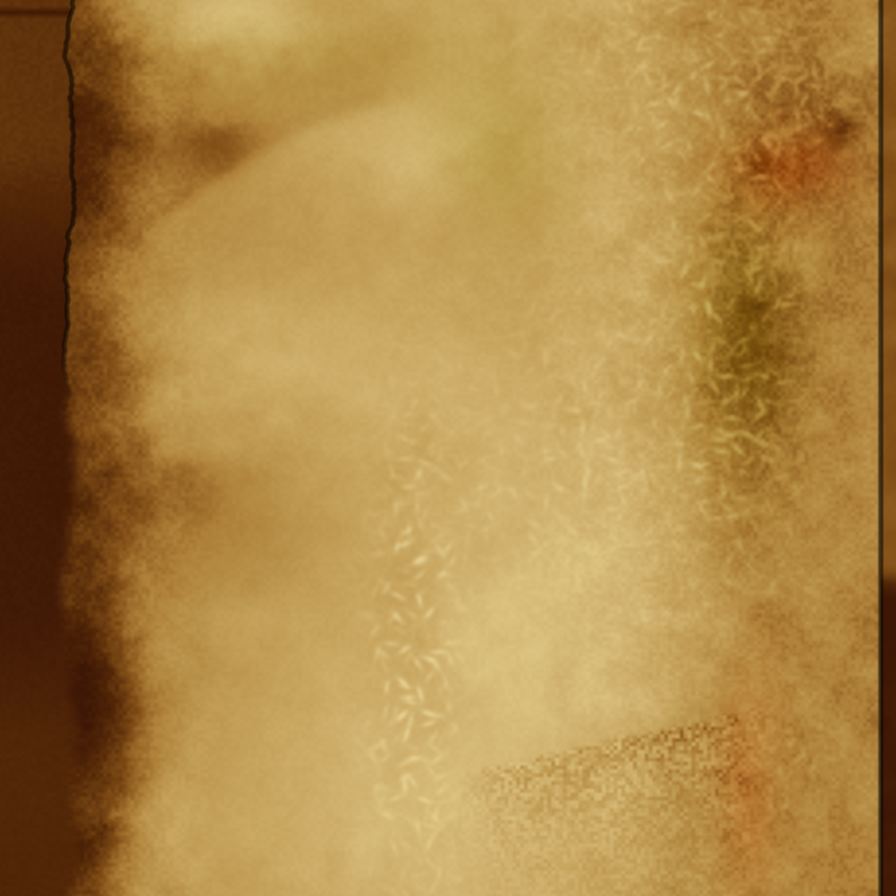
A WebGL 1 fragment shader for this texture:

```glsl
precision highp float;
// Aged parchment with a torn left edge, worn stains, pale flecks and a dark right border.

#define EDGE_X 0.076
#define BORDER_X 0.983
#define TEAR 0.016
#define MOTTLE 0.26
#define GRAIN 0.10
#define FLECK_CELLS 64.0
#define FLECK_GAIN 0.30

uniform vec2 u_resolution;

float hash(vec2 p) {
  vec3 q = fract(vec3(p.xyx) * 0.1031);
  q += dot(q, q.yzx + 33.33);
  return fract((q.x + q.y) * q.z);
}

float noise(vec2 p) {
  vec2 i = floor(p), f = fract(p);
  f = f * f * (3.0 - 2.0 * f);
  return mix(mix(hash(i), hash(i + vec2(1.0, 0.0)), f.x),
             mix(hash(i + vec2(0.0, 1.0)), hash(i + 1.0), f.x), f.y);
}

float fbm(vec2 p) {
  float sum = 0.0, amp = 0.5;
  for (int i = 0; i < 5; i++) {
    sum += amp * noise(p);
    p = mat2(1.6, 1.2, -1.2, 1.6) * p + 17.3;
    amp *= 0.5;
  }
  return sum;
}

// Soft elliptical spot
float blob(vec2 p, vec2 center, vec2 radius) {
  vec2 q = (p - center) / radius;
  return exp(-dot(q, q));
}

// Short strokes, one per cell, randomly turned
float flecks(vec2 p) {
  vec2 g = p * FLECK_CELLS, cell = floor(g);
  float sum = 0.0;
  for (int j = -1; j <= 1; j++) {
    for (int i = -1; i <= 1; i++) {
      vec2 id = cell + vec2(float(i), float(j));
      vec2 d = g - id - vec2(hash(id + 3.1), hash(id + 71.7));
      float a = 6.2832 * hash(id + 19.4);
      d = vec2(d.x * cos(a) + d.y * sin(a), d.y * cos(a) - d.x * sin(a));
      sum += hash(id + 41.0) * blob(d, vec2(0.0), vec2(0.55, 0.22));
    }
  }
  return min(sum, 1.3);
}

// Dark brown to pale cream
vec3 ramp(float t) {
  t = clamp(t, 0.0, 1.12) * 5.0;
  vec3 c = mix(vec3(0.24, 0.09, 0.02), vec3(0.33, 0.16, 0.03), min(t, 1.0));
  c = mix(c, vec3(0.51, 0.31, 0.09), clamp(t - 1.0, 0.0, 1.0));
  c = mix(c, vec3(0.68, 0.50, 0.22), clamp(t - 2.0, 0.0, 1.0));
  c = mix(c, vec3(0.76, 0.62, 0.34), clamp(t - 3.0, 0.0, 1.0));
  return mix(c, vec3(0.84, 0.73, 0.47), max(t - 4.0, 0.0));
}

void main() {
  vec2 p = gl_FragCoord.xy / u_resolution;
  float aa = 1.5 / u_resolution.x;
  float cloud = fbm(p * 7.0) - 0.48;
  float mottle = fbm(p * 32.0 + 9.0) - 0.48;
  float grain = noise(p * 230.0) - 0.5;
  vec2 w = p + 0.035 * vec2(cloud, mottle);

  // Broad light and shade
  float edge = EDGE_X + TEAR * (fbm(vec2(p.y * 20.0, 2.0)) - 0.5) * 2.0;
  float tone = mix(0.33, 0.65, smoothstep(0.0, 0.11, w.x - EDGE_X));
  tone += 0.20 * smoothstep(0.12, 0.5, w.x) - 0.23 * smoothstep(0.68, 0.86, w.x);
  tone += 0.13 * blob(w, vec2(0.62, 0.34), vec2(0.19, 0.22));
  tone += 0.14 * blob(w, vec2(0.43, 0.08), vec2(0.15, 0.13));
  tone += 0.30 * blob(w, vec2(0.26, 0.98), vec2(0.08, 0.05));
  tone += 0.14 * blob(w, vec2(0.26, 0.60), vec2(0.14, 0.12));
  tone += 0.15 * blob(w, vec2(0.18, 0.10), vec2(0.09, 0.09));
  tone += 0.08 * blob(w, vec2(0.47, 0.84), vec2(0.09, 0.06));
  tone -= 0.38 * blob(w, vec2(0.10, 0.23), vec2(0.07, 0.10));
  tone -= 0.32 * blob(w, vec2(0.10, 0.06), vec2(0.045, 0.04));
  tone -= 0.20 * blob(w, vec2(0.10, 0.84), vec2(0.06, 0.10));
  tone -= 0.12 * blob(w, vec2(0.20, 0.45), vec2(0.16, 0.09));

  // Arched crease above, slanted speckled patch below
  float arch = p.y - 0.89 + 1.2 * pow(max(0.48 - p.x, 0.0), 1.8);
  float archFade = smoothstep(0.12, 0.2, p.x) * (1.0 - smoothstep(0.40, 0.50, p.x));
  tone -= 0.14 * archFade * smoothstep(-0.015, 0.015, arch) * exp(-max(arch, 0.0) * 15.0);
  tone -= 0.20 * blob(w, vec2(0.235, 0.84), vec2(0.06, 0.035));
  float slant = 0.145 + (p.x - 0.55) * 0.22 - p.y;
  float patchFade = smoothstep(0.50, 0.58, p.x) * (1.0 - smoothstep(0.80, 0.87, p.x));
  float speckle = patchFade * smoothstep(-0.004, 0.006, slant) * exp(-max(slant, 0.0) * 12.0);
  tone -= speckle * (0.10 - 0.35 * grain);

  // Olive and rust stains
  float olive = blob(w, vec2(0.83, 0.63), vec2(0.055, 0.14)) + 0.6 * blob(w, vec2(0.56, 0.83), vec2(0.07, 0.09))
              + 0.4 * blob(w, vec2(0.38, 0.94), vec2(0.22, 0.06));
  float rust = blob(w, vec2(0.88, 0.81), vec2(0.065, 0.045)) + 0.6 * blob(w, vec2(0.84, 0.12), vec2(0.035, 0.12));
  tone -= 0.17 * olive + 0.08 * rust + 0.30 * blob(w, vec2(0.935, 0.86), vec2(0.025, 0.025));

  // Mottling, grain and pale flecks
  float rough = 0.4 + 0.6 * max(smoothstep(0.55, 0.8, p.x), 1.0 - smoothstep(0.1, 0.28, p.x));
  tone += MOTTLE * (0.65 * cloud + rough * mottle) + GRAIN * grain * rough;
  float worn = blob(w, vec2(0.465, 0.27), vec2(0.045, 0.23)) + 0.9 * blob(w, vec2(0.82, 0.58), vec2(0.07, 0.24))
             + 0.7 * blob(w, vec2(0.80, 0.92), vec2(0.16, 0.12)) + 0.6 * blob(w, vec2(0.89, 0.14), vec2(0.035, 0.09))
             + 0.4 * blob(w, vec2(0.65, 0.50), vec2(0.12, 0.18));
  tone += FLECK_GAIN * worn * (flecks(p) - 0.28);
  vec3 col = ramp(tone) + olive * vec3(-0.025, 0.015, -0.035) + rust * vec3(0.05, -0.055, -0.05);

  // Dark strip behind the torn edge
  float stripTone = 0.22 * smoothstep(0.65, 0.85, p.y) + 0.14 * (1.0 - smoothstep(0.15, 0.33, p.y)) + 0.03;
  stripTone -= 0.2 * blob(p, vec2(p.x, 0.986), vec2(1.0, 0.004));
  vec3 strip = ramp(stripTone + 0.05 * cloud + 0.04 * grain);
  float soft = mix(0.012, aa, smoothstep(0.5, 0.62, p.y));
  col = mix(strip, col, smoothstep(-soft, soft, p.x - edge));
  float crack = 1.0 - smoothstep(0.001, 0.001 + 2.0 * aa, abs(p.x - edge));
  col *= 1.0 - 0.55 * crack * smoothstep(0.5, 0.65, p.y);

  // Right border with its dark seam
  vec3 border = ramp(mix(0.02, 0.42, smoothstep(0.33, 0.37, p.y)) + 0.15 * mottle);
  col = mix(col, border, smoothstep(-aa, aa, p.x - BORDER_X));
  col *= 1.0 - 0.6 * (1.0 - smoothstep(0.001, 0.001 + 2.0 * aa, abs(p.x - BORDER_X)));
  gl_FragColor = vec4(clamp(col, 0.0, 1.0), 1.0);
}
```
